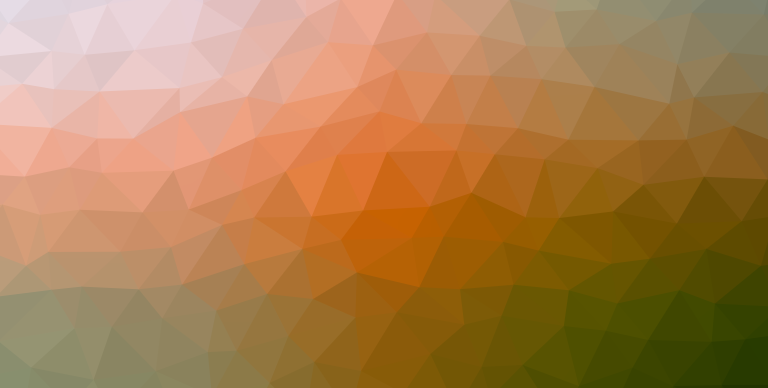
Write a Shadertoy shader that draws this background.

```glsl
// Low-poly background: jittered triangles tinted by a lilac, orange and moss gradient.

#define CELLS   vec2(15.0, 9.6)  // columns and rows of the mesh
#define JITTER  vec2(0.60, 0.54) // vertex scatter, in cells
#define STAGGER 0.42             // sideways shift between odd and even rows
#define SHADE   0.03             // brightness spread between facets
#define RISE    0.15             // how far the rows climb toward the middle
#define FALL    0.05             // how far they sink again on the right

float sat(float x) { return clamp(x, 0.0, 1.0); }

vec2 hash2(vec2 p) {
    vec3 q = fract(p.xyx * vec3(0.1031, 0.1030, 0.0973));
    q += dot(q, q.yzx + 33.33);
    return fract((q.xx + q.yz) * q.zy);
}

// Five evenly spaced colours blended from left to right
vec3 ramp(float x, vec3 a, vec3 b, vec3 c, vec3 d, vec3 e) {
    float t = 4.0 * x;
    vec3 col = mix(a, b, sat(t));
    col = mix(col, c, sat(t - 1.0));
    col = mix(col, d, sat(t - 2.0));
    return mix(col, e, sat(t - 3.0));
}

// Six horizontal ramps stacked from the bottom to the top
vec3 gradient(vec2 uv) {
    float x = uv.x, t = 5.0 * uv.y;
    vec3 col = ramp(x, vec3(0.54, 0.57, 0.44), vec3(0.53, 0.51, 0.36),
        vec3(0.54, 0.36, 0.03), vec3(0.28, 0.30, 0.0), vec3(0.12, 0.20, 0.0));
    vec3 low = ramp(x, vec3(0.59, 0.58, 0.46), vec3(0.60, 0.52, 0.37),
        vec3(0.60, 0.37, 0.05), vec3(0.35, 0.33, 0.0), vec3(0.20, 0.26, 0.0));
    vec3 warm = ramp(x, vec3(0.82, 0.61, 0.47), vec3(0.81, 0.55, 0.39),
        vec3(0.79, 0.38, 0.0), vec3(0.53, 0.36, 0.0), vec3(0.36, 0.28, 0.0));
    vec3 glow = ramp(x, vec3(0.93, 0.67, 0.58), vec3(0.92, 0.61, 0.49),
        vec3(0.89, 0.45, 0.18), vec3(0.65, 0.42, 0.14), vec3(0.51, 0.35, 0.11));
    vec3 haze = ramp(x, vec3(0.91, 0.82, 0.83), vec3(0.90, 0.76, 0.75),
        vec3(0.90, 0.56, 0.39), vec3(0.67, 0.53, 0.36), vec3(0.51, 0.46, 0.32));
    vec3 sky = ramp(x, vec3(0.90, 0.87, 0.91), vec3(0.89, 0.80, 0.83),
        vec3(0.91, 0.64, 0.55), vec3(0.62, 0.59, 0.46), vec3(0.48, 0.50, 0.43));
    col = mix(col, low, sat(t));
    col = mix(col, warm, sat(t - 1.0));
    col = mix(col, glow, smoothstep(2.1, 3.0, t));
    col = mix(col, haze, sat(t - 3.0));
    return mix(col, sky, sat(t - 4.0));
}

// Height added to the mesh rows across the canvas
float rowLift(float x) {
    return 0.03 + RISE * smoothstep(0.1, 0.55, x) - FALL * smoothstep(0.55, 0.8, x);
}

// Mesh vertex in units of canvas height
vec2 vertex(vec2 id, float aspect) {
    vec2 offset = (hash2(id + 73.0) - 0.5) * JITTER;
    offset.x += STAGGER * (mod(id.y, 2.0) - 0.5);
    vec2 uv = (id + offset) / CELLS;
    uv.y += rowLift(uv.x);
    return uv * vec2(aspect, 1.0);
}

// Signed distance to the line a-b, positive on its left
float leftOf(vec2 p, vec2 a, vec2 b) {
    vec2 edge = normalize(b - a);
    return edge.x * (p.y - a.y) - edge.y * (p.x - a.x);
}

// Adds one counterclockwise facet: colour in rgb, coverage in a
void addFacet(inout vec4 sum, vec2 p, vec2 a, vec2 b, vec2 c,
              float aspect, float seed) {
    float inside = min(leftOf(p, a, b), min(leftOf(p, b, c), leftOf(p, c, a)));
    float cover = sat(inside * iResolution.y + 0.5);
    if (cover <= 0.0) return;
    vec2 center = (a + b + c) / 3.0;
    vec3 col = gradient(center / vec2(aspect, 1.0));
    col *= 1.0 + SHADE * (2.0 * hash2(center * 91.0 + seed).x - 1.0);
    sum += vec4(col, 1.0) * cover;
}

void mainImage(out vec4 fragColor, in vec2 fragCoord) {
    float aspect = iResolution.x / iResolution.y;
    vec2 uv = fragCoord / iResolution.xy;
    vec2 p = uv * vec2(aspect, 1.0);
    vec2 home = floor((uv - vec2(0.0, rowLift(uv.x))) * CELLS);
    vec4 sum = vec4(gradient(uv), 1.0) * 0.001;

    // Split each nearby quad along its shorter diagonal
    for (int j = -2; j <= 2; j++)
    for (int i = -1; i <= 1; i++) {
        vec2 id = home + vec2(i, j);
        vec2 a = vertex(id, aspect);
        vec2 b = vertex(id + vec2(1, 0), aspect);
        vec2 c = vertex(id + vec2(1, 1), aspect);
        vec2 d = vertex(id + vec2(0, 1), aspect);
        if (distance(a, c) < distance(b, d)) {
            addFacet(sum, p, a, b, c, aspect, 1.0);
            addFacet(sum, p, a, c, d, aspect, 2.0);
        } else {
            addFacet(sum, p, a, b, d, aspect, 1.0);
            addFacet(sum, p, b, c, d, aspect, 2.0);
        }
    }
    fragColor = vec4(sum.rgb / sum.a, 1.0);
}
```
